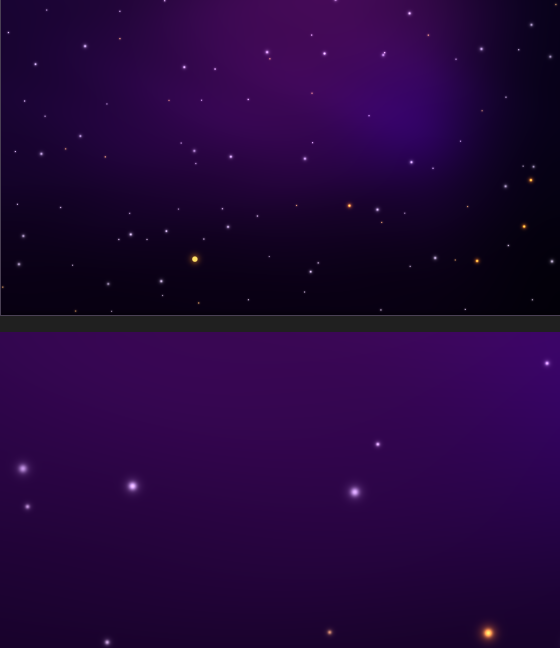
Top: the whole. Bottom: its middle third, enlarged.
Write a Shadertoy shader that draws this background.

```glsl
vec3 hash3(vec2 cell) {
    vec3 q = vec3(dot(cell, vec2(127.1, 311.7)),
                  dot(cell, vec2(269.5, 183.3)),
                  dot(cell, vec2(419.2, 371.9)));
    return fract(sin(q) * 43758.5);
}

// Soft elliptical pool of light
float pool(vec2 uv, vec2 centre, vec2 radius) {
    vec2 q = (uv - centre) / radius;
    return exp(-dot(q, q));
}

// Round point with a soft rim, never thinner than a pixel
float spark(float dist, float radius) {
    float r = max(radius, 0.6 / iResolution.y);
    return exp(-dist * dist / (r * r));
}

// One jittered star per cell: core brightness in x, warmth in y
vec2 starLayer(vec2 p, float density, float radius, float share, float seed) {
    vec2 cell = floor(p * density);
    vec3 place = hash3(cell + seed);
    vec3 look = hash3(cell + seed + 57.0);
    float dist = length(fract(p * density) - 0.12 - 0.76 * place.xy) / density;
    float size = radius * mix(0.85, 1.15, look.x);
    float light = 0.8 * spark(dist, size) + 0.22 * spark(dist, size * 2.1);
    return vec2(light * step(place.z, share) * mix(0.65, 1.0, look.y), look.z);
}

vec3 nebula(vec2 uv) {
    vec3 col = mix(vec3(0.03, 0.0, 0.07), vec3(0.09, 0.015, 0.19), smoothstep(0.0, 0.7, uv.y));
    col += vec3(0.17, 0.025, 0.14) * pool(uv, vec2(0.57, 1.0), vec2(0.3, 0.45));
    col += vec3(0.06, 0.0, 0.08) * pool(uv, vec2(0.42, 0.6), vec2(0.3));
    col += vec3(0.03, -0.012, 0.13) * pool(uv, vec2(0.73, 0.62), vec2(0.13, 0.2));

    // Faint drifting unevenness, then the dark right side
    float drift = sin(uv.x * 17.0 + 2.0 * sin(uv.y * 9.0)) * sin(uv.y * 13.0 + uv.x * 5.0);
    col *= 1.0 + 0.035 * drift;
    return col * mix(vec3(1.0), vec3(0.3, 0.3, 0.5), smoothstep(0.74, 1.0, uv.x));
}

void mainImage(out vec4 fragColor, in vec2 fragCoord) {
    vec2 uv = fragCoord / iResolution.xy;
    vec2 p = fragCoord / iResolution.y;
    float aspect = iResolution.x / iResolution.y;
    vec3 col = nebula(uv);

    // Large white stars and small, partly golden ones
    vec2 large = starLayer(p, 4.5, 0.0038, 0.8, 3.0);
    vec2 small = starLayer(p + 0.05, 6.2, 0.0021, 0.88, 19.0);
    col += vec3(0.9, 0.84, 0.95) * large.x;
    col += mix(vec3(0.85, 0.78, 0.86), vec3(0.95, 0.7, 0.35), step(0.78, small.y)) * small.x;

    // Golden lights towards the lower right
    for (int i = 0; i < 4; i++) {
        float k = float(i);
        vec2 at = vec2((0.948 - 0.012 * k * k * k) * aspect, 0.3 + 0.13 * cos(k * 1.7));
        float dist = length(p - at);
        col += vec3(1.0, 0.75, 0.25) * spark(dist, 0.004);
        col += vec3(0.4, 0.2, 0.02) * spark(dist, 0.009);
    }

    // Big golden lamp with its halo
    float lamp = length(p - vec2(0.348 * aspect, 0.18));
    col += vec3(0.36, 0.22, 0.02) * spark(lamp, 0.016);
    col = mix(col, vec3(1.0, 0.88, 0.4), 1.0 - smoothstep(0.006, 0.011, lamp));

    // Pale hairline along the left and bottom edges
    col *= mix(0.6, 1.0, smoothstep(0.0, 0.025, uv.y));
    float hairline = 1.0 - smoothstep(0.0015, 0.0045, min(p.x, p.y));
    col = mix(col, vec3(0.29, 0.25, 0.33), hairline);

    fragColor = vec4(clamp(col, 0.0, 1.0), 1.0);
}
```
